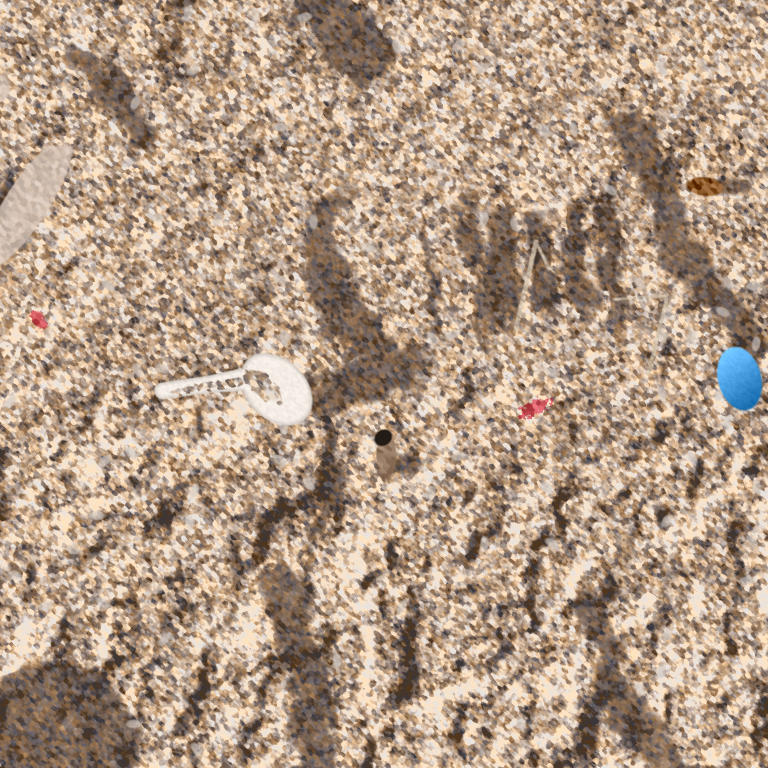
This texture is drawn by a WebGL 2 fragment shader. Its source:

```glsl
#version 300 es
precision highp float;
// Coarse sunlit beach sand with footprints, raking shadows and washed-up litter.
uniform vec2 u_resolution;
out vec4 fragColor;

const vec3 SAND[6] = vec3[6](
  vec3(.27, .21, .17), vec3(.44, .37, .33), vec3(.58, .47, .38),
  vec3(.72, .62, .53), vec3(.85, .74, .64), vec3(.96, .89, .81));
const vec3 PLASTIC = vec3(.96, .93, .90);
const vec3 TWIG = vec3(.80, .74, .66);
const vec3 BLUE = vec3(.27, .61, .87);
const vec3 RED = vec3(.80, .27, .32);
const vec3 BROWN = vec3(.50, .30, .12);
const vec2 LIGHT_STEP = vec2(.0052, -.003); // points away from the sun
const vec2 GRAINS = vec2(135., 190.);       // grains along and across the drift
const float GRAIN_CONTRAST = .80;
const float SAND_LEVEL = .645;
const float RELIEF = 2.1;
const float EDGE = .0016;

vec3 hash3(vec2 p) {
  vec3 q = fract(vec3(p.xyx) * vec3(.1031, .1030, .0973));
  q += dot(q, q.yxz + 33.33);
  return fract((q.xxy + q.yzz) * q.zyx);
}

// Soft cellular noise: two independent values around zero.
vec2 cells(vec2 p) {
  vec2 id = floor(p), sum = vec2(0.);
  float total = 0.;
  for (int y = -1; y <= 1; y++)
    for (int x = -1; x <= 1; x++) {
      vec2 cell = id + vec2(x, y);
      vec3 h = hash3(cell);
      vec2 d = cell + .15 + .7 * h.xy - p;
      float w = exp(-9. * dot(d, d));
      sum += w * vec2(h.z, fract(h.z * 7.3 + h.x));
      total += w;
    }
  return sum / total - .5;
}

float height(vec2 p) {
  return .6 * cells(p * 9.).x + .3 * cells(p * 23. + 7.).x + .17 * cells(p * 52. + 3.).x;
}

float ellipse(vec2 p, vec2 center, vec2 radius, float angle) {
  float c = cos(angle), s = sin(angle);
  vec2 q = mat2(c, -s, s, c) * (p - center);
  return (length(q / radius) - 1.) * min(radius.x, radius.y);
}

float stroke(vec2 p, vec2 a, vec2 b, float radius) {
  vec2 d = b - a;
  return length(p - a - d * clamp(dot(p - a, d) / dot(d, d), 0., 1.)) - radius;
}

float fill(float d) { return smoothstep(EDGE, -EDGE, d); }

// Ridged tread print: dark grooves between thin lit ribs.
float tread(vec2 p) {
  vec2 q = p - vec2(.72, .64);
  vec2 box = abs(q) - vec2(.092, .092);
  float u = max((q.x + .1 * q.y - .009) / .045, -1.5);
  float groove = smoothstep(.1, .27, abs(fract(u + .5) - .5));
  return smoothstep(.006, -.006, max(box.x, box.y)) * groove * smoothstep(-.11, -.03, q.y);
}

float shadows(vec2 p) {
  // Heel hollow and the bank below it
  float d = max(ellipse(p, vec2(.52, .655), vec2(.125), 0.),
               -ellipse(p, vec2(.565, .69), vec2(.12, .15), 0.));
  d = min(d, ellipse(p, vec2(.475, .502), vec2(.092, .034), .25));
  // Cracks beside the heel
  d = min(d, stroke(p, vec2(.555, .74), vec2(.575, .56), .004));
  d = min(d, stroke(p, vec2(.605, .75), vec2(.635, .55), .006));
  // Banks around the edges
  d = min(d, stroke(p, vec2(.825, .83), vec2(.895, .66), .027));
  d = min(d, stroke(p, vec2(.895, .66), vec2(.98, .56), .02));
  d = min(d, stroke(p, vec2(.41, 1.), vec2(.48, .92), .031));
  d = min(d, stroke(p, vec2(.10, .94), vec2(.19, .82), .014));
  d = min(d, ellipse(p, vec2(.07, .04), vec2(.10, .11), 0.));
  d = min(d, stroke(p, vec2(.77, .21), vec2(.81, .09), .024));
  d = min(d, stroke(p, vec2(.81, .09), vec2(.89, -.02), .031));
  d = min(d, stroke(p, vec2(.37, .23), vec2(.42, .01), .027));
  d = min(d, stroke(p, vec2(.44, .38), vec2(.42, .32), .017));
  return max(smoothstep(.007, -.007, d), tread(p));
}

void main() {
  vec2 p = gl_FragCoord.xy / u_resolution.y;

  // Grains and relief
  vec2 g = vec2(dot(p, vec2(.7, -.7)), dot(p, vec2(.7))) * GRAINS;
  vec2 grain = cells(g + 400.), fine = cells(g * 1.7 + 900.);
  float slope = height(p + LIGHT_STEP) - height(p - LIGHT_STEP);
  float rough = mix(1.25, .65, smoothstep(.35, .6, p.y));
  float tone = SAND_LEVEL + GRAIN_CONTRAST * grain.x + .4 * fine.x + RELIEF * rough * slope;

  // Shadows with crumbling edges
  vec2 crumbled = p + .022 * cells(p * 15.) + .016 * cells(p * 42.);
  float shade = max(shadows(crumbled), .75 * smoothstep(.08, .17, -slope * rough));
  float pegShade = ellipse(p, vec2(.53, .395), vec2(.02, .013), 0.);
  float pebbleShade = ellipse(p, vec2(.95, .757), vec2(.024, .011), 0.);
  shade = max(shade, smoothstep(.005, -.005, min(pegShade, pebbleShade)));
  tone = mix(tone, tone * .38 - .06, shade * .95);

  float t = clamp(tone, 0., 1.) * 5.;
  int i = int(min(t, 4.));
  vec3 color = mix(SAND[i], SAND[i + 1], t - float(i));
  color += (grain.y + .5 * fine.y) * vec3(.09, 0., -.12);
  vec3 sand = color;

  // Scattered shell chips
  vec2 id = floor(p * 26.);
  vec3 h = hash3(id + 50.);
  float chip = ellipse(fract(p * 26.), .3 + .4 * h.xy, vec2(.25, .14), h.x * 6.) / 26.;
  color = mix(color, vec3(.82, .79, .77), fill(chip) * step(.91, h.z) * .65);

  // Twigs
  float twig = stroke(p, vec2(.672, .572), vec2(.698, .685), .003);
  twig = min(twig, stroke(p, vec2(.698, .685), vec2(.715, .65), .002));
  twig = min(twig, stroke(p, vec2(.80, .61), vec2(.865, .615), .002));
  twig = min(twig, stroke(p, vec2(.868, .61), vec2(.845, .515), .0025));
  color = mix(color, TWIG + .2 * fine.x, fill(twig) * .85);

  // Pebbles, peg and coloured scraps
  float peg = ellipse(p, vec2(.503, .405), vec2(.013, .031), 0.);
  color = mix(color, SAND[2] + .2 * grain.x, fill(peg));
  color = mix(color, SAND[0] * .5, fill(ellipse(p, vec2(.499, .43), vec2(.012, .01), .6)));
  color = mix(color, BROWN + .4 * grain.x, fill(ellipse(p, vec2(.918, .757), vec2(.024, .012), -.1)));
  float scrap = min(ellipse(p, vec2(.05, .583), vec2(.008, .012), .4),
                    ellipse(p, vec2(.695, .468), vec2(.022, .009), .5));
  color = mix(color, RED + .25 * grain.x, fill(scrap + .008 * fine.x) * .85);
  float blue = ellipse(p, vec2(.963, .507), vec2(.028, .042), .25);
  float shine = dot(p - vec2(.963, .507), vec2(-3., 4.));
  color = mix(color, BLUE + shine + .05 * fine.x, fill(blue));

  // Pale shard at the left edge
  float shard = max(ellipse(p, vec2(.035, .735), vec2(.10, .028), 1.), p.y - .81);
  shard = min(shard, ellipse(p, vec2(0., .885), vec2(.012, .018), 0.));
  color = mix(color, vec3(.84, .77, .72) + .08 * grain.x, fill(shard) * .85);

  // Plastic scoop, partly filled with sand
  float bowl = ellipse(p, vec2(.36, .493), vec2(.054, .039), -.8);
  float handle = stroke(p, vec2(.212, .491), vec2(.33, .508), .011 + .08 * max(p.x - .27, 0.));
  float scoop = min(bowl, handle);
  vec3 plastic = PLASTIC - .12 * smoothstep(-.006, 0., scoop) + .05 * fine.x;
  float load = min(ellipse(p, vec2(.342, .497), vec2(.028, .013), -.75),
                   stroke(p, vec2(.225, .489), vec2(.31, .503), .004));
  color = mix(color, plastic, fill(scoop));
  color = mix(color, sand * .95, fill(load + .006 * grain.x) * .85);

  fragColor = vec4(clamp(color, 0., 1.), 1.);
}
```
